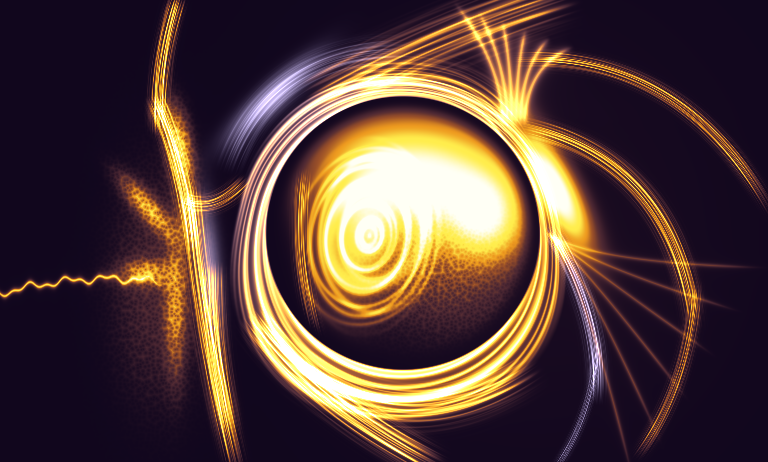
This background is drawn by a Shadertoy shader. Its source:

```glsl
// Glowing fractal eye: a dark disc with a molten core, ringed by golden filaments.
const vec2 DISC = vec2(.872, .496);
const float RADIUS = .297;

float fall(float from, float to, float x) { return 1. - smoothstep(from, to, x); }
float taper(float t) { return smoothstep(0., .15, t) * fall(.8, 1., t); }
vec2 hash2(vec2 p) {
  return fract(sin(vec2(dot(p, vec2(127.1, 311.7)), dot(p, vec2(269.5, 183.3)))) * 4375.5);
}
// Cellular noise: distance to the nearest scattered point
float cells(vec2 p) {
  vec2 id = floor(p), f = fract(p);
  float nearest = 1.;
  for (int k = 0; k < 9; k++) {
    vec2 o = vec2(k % 3 - 1, k / 3 - 1);
    nearest = min(nearest, length(o + hash2(id + o) - f));
  }
  return nearest;
}
vec2 turn(vec2 p, float angle) {
  float c = cos(angle), s = sin(angle);
  return vec2(c * p.x + s * p.y, c * p.y - s * p.x);
}
// Soft ellipse of light
float blob(vec2 p, float x, float y, float rx, float ry, float tilt) {
  vec2 q = turn(p - vec2(x, y), tilt) / vec2(rx, ry);
  return exp(-dot(q, q));
}
// Layered sines: fine threads across v that drift along t
float streaks(float v, float t) {
  float sum = 0.;
  for (float i = 1.; i < 5.; i++)
    sum += pow(.5 + .5 * sin(v * (2. + 4. * i) + 2. * sin(t * 3. + i * 1.9)), 6.);
  return .5 * sum;
}
// Signed offset from a quadratic curve, and the position along it
vec2 along(vec2 p, vec2 a, vec2 b, vec2 c) {
  float t = clamp(dot(p - a, c - a) / dot(c - a, c - a), 0., 1.);
  vec2 off, dir;
  for (int i = 0; i < 6; i++) {
    off = p - mix(mix(a, b, t), mix(b, c, t), t);
    dir = mix(b - a, c - b, t);
    if (i < 5) t = clamp(t + .5 * dot(off, dir) / dot(dir, dir), 0., 1.);
  }
  return vec2(length(off) * (dir.x * off.y < dir.y * off.x ? -1. : 1.), t);
}
// One thin glowing line
float strand(vec2 p, vec2 a, vec2 b, vec2 c, float width) {
  vec2 k = along(p, a, b, c);
  return taper(k.y) * width * width / (k.x * k.x + width * width);
}
// Many threads along one curve
float bundle(vec2 p, float ax, float ay, float bx, float by, float cx, float cy, float width) {
  vec2 k = along(p, vec2(ax, ay), vec2(bx, by), vec2(cx, cy));
  float v = k.x / width;
  return taper(k.y) * exp(-v * v) * (.2 + streaks(v, k.y));
}
vec3 fire(float h) {
  vec3 c = mix(vec3(.065, .025, .115), vec3(.31, .16, .2), smoothstep(0., .25, h));
  c = mix(c, vec3(.6, .31, .16), smoothstep(.2, .45, h));
  c = mix(c, vec3(.93, .6, .12), smoothstep(.4, .65, h));
  c = mix(c, vec3(1, .93, .3), smoothstep(.6, .95, h));
  return mix(c, vec3(1, 1, .96), smoothstep(.95, 1.5, h));
}
// Each light below is (warm, cool)
vec2 leftPlume(vec2 p) {
  float warm = bundle(p, .39,1.02, .335,.86, .345,.7, .016)
    + 1.1 * bundle(p, .33,.8, .4,.65, .42,.44, .017) + .9 * bundle(p, .41,.62, .43,.31, .52,-.05, .02)
    + .8 * bundle(p, .46,.44, .455,.25, .5,.05, .02) + .6 * bundle(p, .39,.57, .465,.53, .54,.62, .016);
  vec2 bolt = p + vec2(0, .006 * sin(p.x * 75.) + .004 * sin(p.x * 170.));
  warm += .9 * strand(bolt, vec2(-.05, .35), vec2(.17, .42), vec2(.38, .385), .003);
  float dust = .75 * blob(p, .39,.68, .025,.085, .15) + .65 * blob(p, .32,.55, .08,.022, -.85)
    + .5 * blob(p, .38,.34, .022,.14, 0.) + .55 * blob(p, .315,.41, .05,.025, 0.)
    + .2 * blob(p, .34,.38, .1,.25, 0.);
  float cool = .5 * blob(p, .455,.43, .022,.13, .08) + .8 * blob(p, .59,.79, .11,.026, .75)
    + .35 * bundle(p, .49,.62, .58,.9, .9,.89, .025);
  return vec2(warm + dust * (.6 + .8 * cells(p * 110.)), cool);
}
vec2 rightArcs(vec2 p) {
  float warm = 1.7 * blob(p, 1.2,.595, .125,.038, -1.09)
    + .8 * bundle(p, 1.12,.73, 1.47,.66, 1.505,.27, .018) + .5 * bundle(p, 1.505,.4, 1.5,.17, 1.37,0., .013)
    + .7 * bundle(p, 1.1,.87, 1.48,.9, 1.68,.52, .014);
  float cool = .8 * bundle(p, 1.18,.52, 1.31,.32, 1.29,.12, .015)
    + .5 * bundle(p, 1.295,.28, 1.29,.1, 1.19,-.03, .008);
  // Upward spray, and rays that sweep low to the right
  for (float i = 0.; i < 6.; i++) {
    vec2 root = vec2(1.09 + .009 * i, .72), hub = vec2(1.18, .5);
    vec2 tip = root + vec2(.044 * i - .11, .28 - .02 * i);
    float spray = strand(p, root, root + vec2(0, .14), tip, .005);
    warm += .5 * spray + .28 * strand(p, hub, hub + vec2(.08, -.07), vec2(1.68 - .06 * i, .42 - .1 * i), .003);
    cool += .2 * spray;
  }
  return vec2(warm, cool);
}
vec2 ring(vec2 p, float r) {
  vec2 dir = (p - DISC) / max(r, .001);
  float low = fall(-.9, .2, dir.y), left = smoothstep(-.3, .7, -dir.x);
  float u = (r - RADIUS) / (.045 + .065 * low + .02 * left);
  float threads = streaks(u * 1.6 + .5 * dir.y, .5 - .1 * dir.x);
  float body = fall(.65, 1.05, u) * (.22 + threads) + .7 * exp(-u * u * 60.);
  float cool = (.12 + .45 * left + .3 * smoothstep(.4, 1., dir.y)) * (1. - .6 * low);
  return body * vec2(.55 + .4 * low, cool);
}
vec2 veils(vec2 p) {
  return vec2(1, .15) * (.55 * bundle(p, .66,.77, .92,.92, 1.26,1.02, .045)
    + .6 * bundle(p, .74,.81, 1.02,.88, 1.12,.68, .035) + bundle(p, .54,.33, .67,.13, .97,-.02, .028)
    + .7 * bundle(p, .6,.25, .87,.01, 1.17,.22, .035));
}
// Molten core with elliptical swirls
float core(vec2 p, float r) {
  vec2 q = turn(p - vec2(.8, .49), -.15) / vec2(.75, 1);
  float swirl = streaks(length(q) * 9., q.x * 3. + q.y) * fall(.17, .225, length(q));
  return fall(.245, .292, r) * (.75 * swirl + 1.5 * blob(p, .91,.615, .19,.115, -.1)
    + blob(p, 1.05,.53, .075,.085, .3) + .8 * blob(p, .775,.49, .075,.13, -.15)
    + .3 * blob(p, .96,.42, .15,.12, 0.) * (.5 + cells(p * 120.))
    + .5 * bundle(p, .66,.64, .63,.43, .7,.22, .014));
}
void mainImage(out vec4 fragColor, in vec2 fragCoord) {
  vec2 p = fragCoord / iResolution.y;
  float r = length(p - DISC), edge = 1.5 / iResolution.y;
  vec2 around = leftPlume(p) + rightArcs(p) + ring(p, r) + veils(p);
  vec2 light = mix(vec2(core(p, r), 0), around, smoothstep(-edge, edge, r - RADIUS));
  light.x += .06 * blob(p, 1.15,.5, .55,.6, 0.);
  fragColor = vec4(min(fire(light.x) + vec3(.82, .8, .95) * light.y, 1.), 1);
}
```
